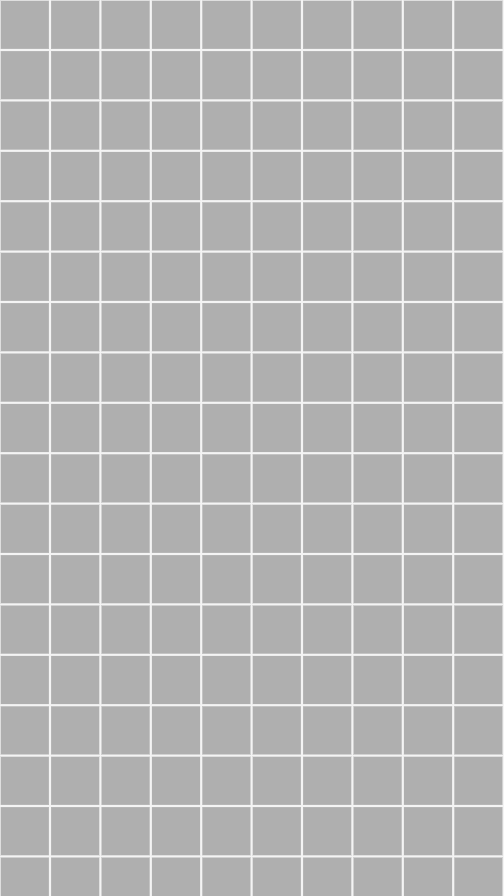
Give the GLSL for this pattern, as a Shadertoy shader.

```glsl
// Distance to the nearest grid line on each axis, with square cells of the given size
vec2 gridDistance(vec2 p, float cell) {
    return abs(fract(p / cell + 0.5) - 0.5) * cell;
}

void mainImage(out vec4 fragColor, in vec2 fragCoord) {
    // Canvas width is one unit; rows are counted from the top edge
    vec2 p = vec2(fragCoord.x, iResolution.y - fragCoord.y) / iResolution.x;
    float pixel = 1.0 / iResolution.x;

    // Ten columns, lines nudged slightly toward the upper left
    vec2 lineDistance = gridDistance(p + 0.0008, 0.1);
    vec2 coverage = clamp((0.0022 - lineDistance) / pixel + 0.5, 0.0, 1.0);
    float line = max(coverage.x, coverage.y);

    vec3 tileGray = vec3(0.686);
    vec3 lineWhite = vec3(0.955);
    fragColor = vec4(mix(tileGray, lineWhite, line), 1.0);
}
```
